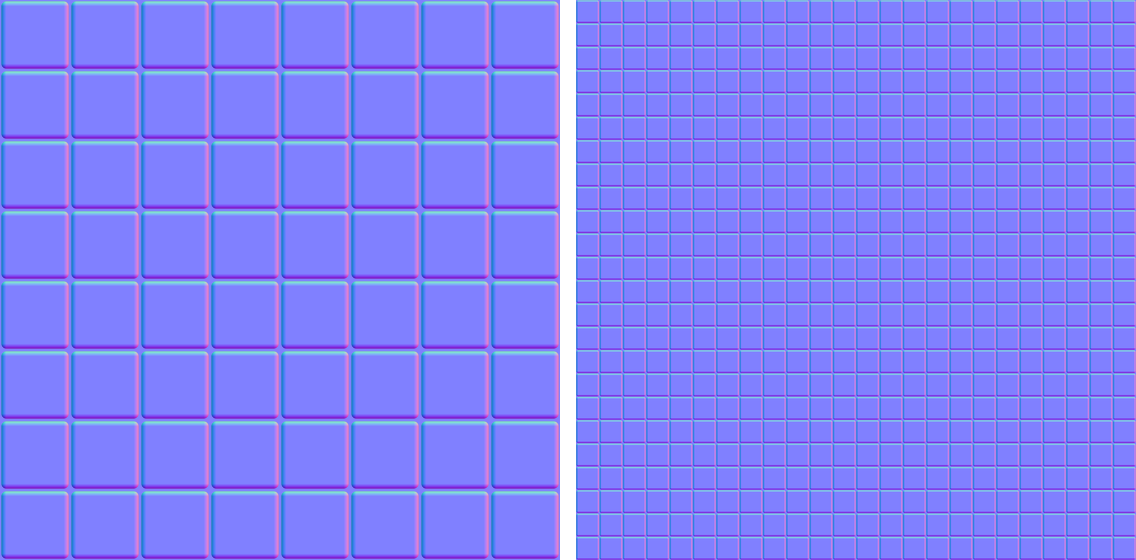
Left, the tile; right, the same tile 3 across and 3 down.
Reproduce this texture map procedurally as a Shadertoy shader.

```glsl
// Tangent-space normal map of a square tile grid with rounded, bevelled edges.

const float TILES      = 8.0;    // repeats across and down
const float HALF_SIZE  = 0.479;  // half width of a tile, in cells
const float BEVEL      = 0.068;  // bevel width and corner radius, in cells
const float EDGE_SLOPE = 0.97;   // sideways tilt of the normal at the rim
const vec3  FLAT       = vec3(0.0, 0.0, 1.0);

// Offset past the flat core of the tile, in bevel widths; its length is 1 at the rim.
vec2 bevelOffset(vec2 p) {
    return sign(p) * max(abs(p) - (HALF_SIZE - BEVEL), 0.0) / BEVEL;
}

// Normal of a quarter-round bevel that tilts outward toward the rim.
vec3 bevelNormal(vec2 offset) {
    vec2 tilt = offset / max(length(offset), 1.0) * EDGE_SLOPE;
    return vec3(tilt, sqrt(1.0 - dot(tilt, tilt)));
}

vec3 encodeNormal(vec3 n) {
    return 0.5 + 0.5 * n;
}

void mainImage(out vec4 fragColor, in vec2 fragCoord) {
    // Cell coordinates centred on each tile
    vec2 p = fract(fragCoord / iResolution.xy * TILES) - 0.5;
    float pixel = TILES / min(iResolution.x, iResolution.y);

    // Coverage of the rounded tile over the flat joint
    vec2 offset = bevelOffset(p);
    float rimDistance = (length(offset) - 1.0) * BEVEL;
    float coverage = clamp(0.5 - rimDistance / pixel, 0.0, 1.0);

    vec3 color = mix(encodeNormal(FLAT), encodeNormal(bevelNormal(offset)), coverage);
    fragColor = vec4(color, 1.0);
}
```
